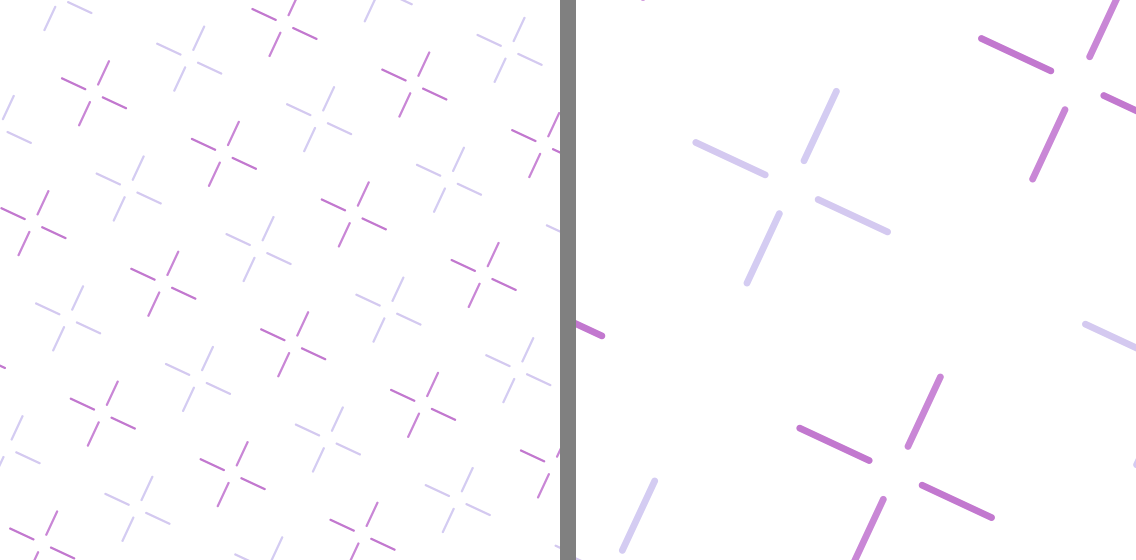
Left: the whole. Right: its middle third, enlarged.
This pattern is drawn by a WebGL 1 fragment shader. Its source:

```glsl
precision highp float;

uniform vec2 u_resolution;

// Signed distance to a round-capped arm along x, mirrored about the centre
float armDistance(vec2 q) {
  q = abs(q);
  return length(vec2(q.x - clamp(q.x, 0.068, 0.246), q.y)) - 0.0079;
}

// Paint one square lattice of open crosses over the base colour
vec3 paintCrosses(vec3 base, vec2 lattice, vec3 acrossColor, vec3 uprightColor, float pixel) {
  vec2 cell = fract(lattice + 0.5) - 0.5;
  float across = smoothstep(0.6 * pixel, -0.6 * pixel, armDistance(cell));
  float upright = smoothstep(0.6 * pixel, -0.6 * pixel, armDistance(cell.yx));
  base = mix(base, acrossColor, across);
  return mix(base, uprightColor, upright);
}

void main() {
  float side = min(u_resolution.x, u_resolution.y);
  vec2 p = gl_FragCoord.xy / side - vec2(0.5236, 0.3852);

  // Tilted lattice, measured in tiles
  float tilt = radians(25.0);
  float tile = 0.2559;
  vec2 axis = vec2(cos(tilt), -sin(tilt));
  vec2 lattice = vec2(dot(p, axis), dot(p, vec2(-axis.y, axis.x))) / tile;
  float pixel = 1.0 / (side * tile);

  // Orchid crosses, with lavender ones halfway between
  vec3 color = vec3(1.0);
  color = paintCrosses(color, lattice, vec3(0.76, 0.47, 0.81), vec3(0.79, 0.53, 0.84), pixel);
  color = paintCrosses(color, lattice + 0.5, vec3(0.83, 0.79, 0.94), vec3(0.83, 0.80, 0.95), pixel);

  gl_FragColor = vec4(color, 1.0);
}
```
